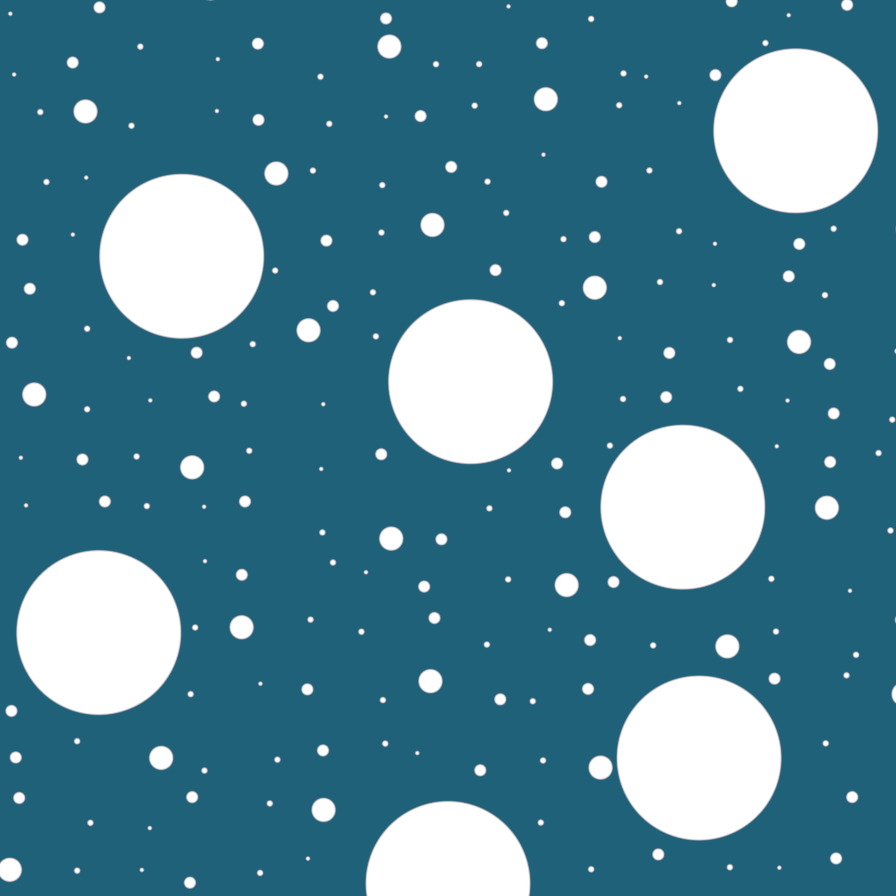
Write a three.js fragment shader that draws this pattern.

```glsl
// Snowfall: white discs of five sizes on a flat deep blue ground.
// Large discs swing along a sine while climbing; small ones sit on a jittered
// grid whose diagonal ranking keeps equal sizes apart. Each has a hairline rim.

varying vec2 vUv;

const float BIG_RADIUS = 0.092;
const float GRID = 15.5;

float hash(vec2 p) {
  return fract(sin(dot(p, vec2(127.1, 311.7))) * 43758.5453);
}

// Signed distance to the nearest large disc
float bigDiscs(vec2 p) {
  float d = 1.0;
  for (int i = 0; i < 7; i++) {
    float n = float(i);
    vec2 center = vec2(0.5 + 0.39 * sin(2.34 * n), 0.014 + 0.14 * n);
    d = min(d, length(p - center) - BIG_RADIUS);
  }
  return d;
}

// Four flake sizes, chosen by an evenly spread rank plus a little chance
float flakeRadius(vec2 cell) {
  float rank = mod(3.0 * (cell.x + 3.0 * cell.y), 8.0);
  float share = (rank + hash(cell + 7.3)) / 8.0;
  if (share < 0.125) return 0.0135;
  if (share < 0.42) return 0.0067;
  if (share < 0.8) return 0.0035;
  return 0.0024;
}

// Signed distance to the nearest flake that stays clear of the large discs
float flakes(vec2 p) {
  float d = 1.0;
  vec2 home = floor(p * GRID);
  for (int y = -1; y <= 1; y++) {
    for (int x = -1; x <= 1; x++) {
      vec2 cell = home + vec2(float(x), float(y));
      vec2 jitter = vec2(hash(cell), hash(cell + 41.7)) - 0.5;
      vec2 center = (cell + 0.5 + 0.66 * jitter) / GRID;
      float radius = flakeRadius(cell);
      if (bigDiscs(center) > radius + 0.003) {
        d = min(d, length(p - center) - radius);
      }
    }
  }
  return d;
}

// Smooth coverage of a shape from its signed distance
float coverage(float d) {
  return clamp(0.5 - d / 0.002, 0.0, 1.0);
}

void main() {
  vec3 ground = vec3(0.127, 0.38, 0.478);
  vec3 rim = vec3(0.66, 0.61, 0.65);
  vec3 snow = vec3(1.0);

  float d = min(bigDiscs(vUv), flakes(vUv));
  vec3 color = mix(ground, rim, coverage(d));
  color = mix(color, snow, coverage(d + 0.0007));
  gl_FragColor = vec4(color, 1.0);
}
```
